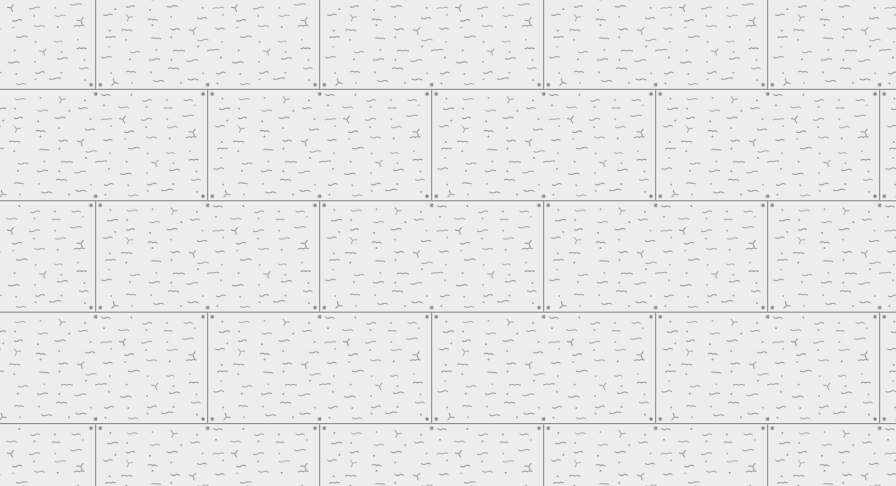
Give the GLSL for this texture, as a Shadertoy shader.

```glsl
// Pale brick-bonded wall panels with screws, wavy dashes, specks and small forks.

// Layout, in units of one panel width
const float PANELS_ACROSS = 4.0;
const float PANEL_HEIGHT  = 0.4974;
const vec2  PANEL_ORIGIN  = vec2(0.427, 0.2786);
const float SEAM_HALF     = 0.0025;

// Screws
const float SCREW_INSET  = 0.0205;
const float SCREW_RADIUS = 0.0088;
const float SLOT_HALF    = 0.0012;

// Surface marks
const vec2  MARK_GRID   = vec2(10.0, 10.0);
const vec2  MARK_MARGIN = vec2(0.02, 0.012);
const vec2  MARK_JITTER = vec2(0.6, 0.6);
const float STROKE_HALF = 0.0026;
const float SPECK_RADIUS = 0.0042;
const float WAVE_HEIGHT = 0.0028;
const float FORK_ARM    = 0.0165;

// Colours
const vec3 PANEL_COLOR = vec3(0.93);
const vec3 SEAM_COLOR  = vec3(0.55);
const vec3 SCREW_COLOR = vec3(0.68);
const vec3 SLOT_COLOR  = vec3(0.50);
const vec3 MARK_DARK   = vec3(0.60);
const vec3 MARK_LIGHT  = vec3(0.71);

const float PI = 3.14159;

float hash(vec2 cell, float seed) {
    return fract(sin(dot(cell, vec2(127.1, 311.7)) + seed * 74.7) * 4375.85);
}

float coverage(float dist, float pixel) {
    return clamp(0.5 - dist / pixel, 0.0, 1.0);
}

float segment(vec2 p, vec2 tip) {
    return length(p - tip * clamp(dot(p, tip) / dot(tip, tip), 0.0, 1.0));
}

// Three arms spread evenly, one of them nearly level
float forkDistance(vec2 p, float turn) {
    float dist = 1.0;
    for (int k = 0; k < 3; k++) {
        float angle = turn + float(k) * 2.0 * PI / 3.0;
        dist = min(dist, segment(p, FORK_ARM * vec2(cos(angle), sin(angle))));
    }
    return dist - STROKE_HALF;
}

// Short stroke shaped as one wave or as two small arches
float dashDistance(vec2 p, float halfLength, float tilt, bool arched) {
    float phase = PI * p.x / halfLength;
    float wave = arched ? abs(sin(phase)) - 0.5 : sin(phase);
    float slope = WAVE_HEIGHT * PI / halfLength * cos(phase);
    float across = abs(p.y - tilt * p.x - WAVE_HEIGHT * wave) / sqrt(1.0 + slope * slope);
    return length(vec2(max(abs(p.x) - halfLength, 0.0), across)) - STROKE_HALF;
}

float markDistance(vec2 p, vec2 cell) {
    float forkRow = floor(MARK_GRID.y * fract(0.06 + 0.618 * cell.x));
    if (cell.y == forkRow && mod(cell.x, 3.0) < 2.0) {
        float turn = PI * step(0.5, hash(cell, 3.0)) + 0.5 * (hash(cell, 4.0) - 0.5);
        return forkDistance(p, turn);
    }
    if (mod(cell.x + cell.y, 2.0) > 0.5) return length(p) - SPECK_RADIUS;
    float halfLength = mix(0.017, 0.025, hash(cell, 5.0));
    float tilt = 0.24 * (hash(cell, 6.0) - 0.5);
    return dashDistance(p, halfLength, tilt, hash(cell, 7.0) > 0.6);
}

void mainImage(out vec4 fragColor, in vec2 fragCoord) {
    float pixel = PANELS_ACROSS / iResolution.x;
    vec2 p = fragCoord * pixel - PANEL_ORIGIN;

    // Every other row is shifted by half a panel
    float row = floor(p.y / PANEL_HEIGHT);
    p.x = fract(p.x + 0.5 * mod(row + 1.0, 2.0));
    p.y -= row * PANEL_HEIGHT;
    vec3 color = PANEL_COLOR;

    // Jittered marks, the same on each panel
    vec2 cellSize = (vec2(1.0, PANEL_HEIGHT) - 2.0 * MARK_MARGIN) / MARK_GRID;
    vec2 home = floor((p - MARK_MARGIN) / cellSize);
    for (int j = -1; j <= 1; j++) {
        for (int i = -1; i <= 1; i++) {
            vec2 cell = home + vec2(i, j);
            if (any(lessThan(cell, vec2(0.0))) || any(greaterThanEqual(cell, MARK_GRID))) continue;
            vec2 jitter = MARK_JITTER * (vec2(hash(cell, 1.0), hash(cell, 2.0)) - 0.5);
            vec2 center = MARK_MARGIN + (cell + 0.5 + jitter) * cellSize;
            vec3 ink = mix(MARK_DARK, MARK_LIGHT, hash(cell, 8.0));
            color = mix(color, ink, coverage(markDistance(p - center, cell), pixel));
        }
    }

    // Screws at the corners and halfway along the long edges
    vec2 edge = min(p, vec2(1.0, PANEL_HEIGHT) - p);
    vec2 screw = edge - vec2(edge.x < 0.26 ? SCREW_INSET : 0.5, SCREW_INSET);
    float disc = length(screw) - SCREW_RADIUS;
    float slots = max(abs(abs(screw.x) - abs(screw.y)) * 0.707 - SLOT_HALF, disc + 0.002);
    color = mix(color, SCREW_COLOR, coverage(disc, pixel));
    color = mix(color, SLOT_COLOR, coverage(slots, pixel));

    // Seams between panels
    color = mix(color, SEAM_COLOR, coverage(min(edge.x, edge.y) - SEAM_HALF, pixel));
    fragColor = vec4(color, 1.0);
}
```
